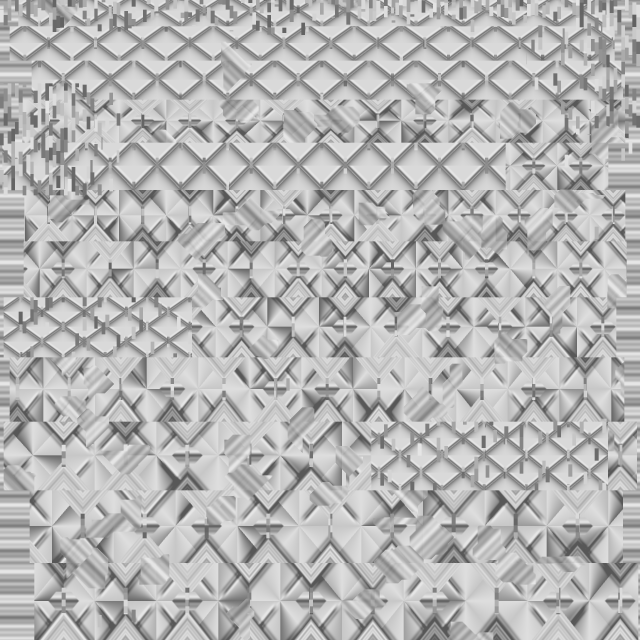
Give the GLSL for this pattern, as a three.js fragment shader.

```glsl
// Grey bevelled facets: rows that shrink upward hold pinwheel fans or diamond
// lattices. Cells come from a quadratic row formula; hashes vary every facet,
// and cellular patches, streaks and vertical shreds add the broken wear.
varying vec2 vUv;

const float TAU = 6.2831853;
const float ROW_RISE = 0.1237;    // height of the lowest row
const float ROW_SHRINK = 0.00332; // loss of height per row
const float FACE = 0.85;

float hash(vec2 p) {
  vec3 q = fract(vec3(p.xyx) * vec3(0.1031, 0.1030, 0.0973) + 0.137);
  q += dot(q, q.yzx + 33.33);
  return fract((q.x + q.y) * q.z);
}

// Inverse of y = rise * i - shrink * i * i
float rowAt(float y) {
  float root = sqrt(ROW_RISE * ROW_RISE - 4.0 * ROW_SHRINK * y);
  return (ROW_RISE - root) / (2.0 * ROW_SHRINK);
}

float bump(float x) { return exp(-x * x); }

// Dark groove with a bright lip and a second, fainter groove
float bevel(float d, float width) {
  float t = d / width;
  return 0.13 * bump(t - 1.5) - 0.42 * bump(t) - 0.22 * bump(t + 2.1);
}

float streaks(float x) {
  return 0.71 + 0.10 * sin(x) + 0.08 * sin(x * 2.3 + 1.0) + 0.07 * sin(x * 5.1);
}

float dash(vec2 q) { return step(q.x, 0.032) * step(q.y, 0.17); }

// Random value of the nearest cell, with diagonal cell borders
float cellular(vec2 p) {
  float nearest = 9.0, value = 0.0;
  for (int j = -1; j <= 1; j++)
    for (int i = -1; i <= 1; i++) {
      vec2 cell = floor(p) + vec2(float(i), float(j));
      vec2 d = abs(cell + vec2(hash(cell), hash(cell + 41.7)) - p);
      if (d.x + d.y < nearest) {
        nearest = d.x + d.y;
        value = hash(cell + 17.3);
      }
    }
  return value;
}

// Eight conic wedges, cut by corner ridges and side bars
float fan(vec2 p, vec2 id, float chip) {
  float turn = atan(p.y, p.x) / TAU * 8.0;
  float h = hash(id * 9.0 + floor(turn) * 1.7);
  float f = fract(turn);
  f = mix(f, 1.0 - f, step(0.5, fract(h * 13.0)));
  float tone = FACE + 0.02 - (0.09 + 0.40 * smoothstep(0.58, 1.0, h)) * f;
  vec2 a = abs(p), side = step(0.0, p);

  // Diagonal ridges radiate from the centre in some quadrants
  float quad = hash(id * 5.0 + side * 2.3 + 8.0);
  float ray = smoothstep(0.06, 0.2, length(p)) * step(0.5, quad);
  tone += ray * bevel((a.x - a.y) * 0.707, 0.022);

  // Corners shared with the neighbouring cell
  vec2 key = vec2(id.x + side.x, id.y + 0.5 * side.y) * 4.0;
  float c = hash(key + 2.0);
  float e = (a.x + a.y - mix(0.54, 0.76, c)) * 0.707;
  float corner = mix(FACE, streaks(e * 30.0 + c * TAU), 0.35 + 0.65 * c);
  corner -= 0.25 * step(0.8, c);
  tone = mix(tone, corner, step(0.0, e));
  tone += bevel(e, 0.026) * step(0.2, c);

  // Pointed bars join neighbouring fans
  float edge = hash(vec2(id.x + side.x, id.y) * 7.0 + 3.0);
  float bar = smoothstep(0.0, 0.03, a.x - a.y - 0.24) * step(0.35, edge);
  tone = mix(tone, FACE - 0.06 + bevel(p.y, 0.032), bar * step(a.y, 0.12));
  return mix(tone, chip, dash(vec2(0.5 - a.x, a.y)));
}

// Staggered diamonds: shadow under the upper edges, groove on the lower
float lattice(vec2 p, float chip) {
  vec2 a = abs(p);
  float marks = max(dash(vec2(0.5 - a.x, a.y)), dash(vec2(a.x, 0.5 - a.y)));
  vec2 q = a.x + a.y > 0.5 ? p - 0.5 * sign(p) : p;
  float s = 0.5 - abs(q.x) - abs(q.y);
  float shadow = -0.42 * exp(-s * 9.0);
  float tone = FACE + mix(bevel(s - 0.055, 0.036), shadow, step(0.0, q.y));
  return mix(tone, chip, marks * 0.8);
}

// Short vertical slivers, offset from column to column
float shred(vec2 uv, float tone, float density) {
  float column = floor(uv.x * 170.0);
  vec2 cell = vec2(column, floor(uv.y * 52.0 + 5.0 * hash(vec2(column, 2.0))));
  float sliver = 0.38 + 0.52 * hash(cell + 60.0);
  return mix(tone, sliver, step(hash(cell), density));
}

float relief(vec2 uv) {
  float r = rowAt(uv.y), row = floor(r);
  float middle = step(3.5, row) * step(row, 4.5);
  float columns = row < 2.5 ? 10.35 : (row < 4.5 ? 12.4 : 13.6);
  float phase = mix(0.53 + 0.31 * mod(row, 2.0), 0.18, middle);
  float x = uv.x * columns - phase + 0.5;
  vec2 id = vec2(floor(x), row), p = vec2(fract(x), fract(r)) - 0.5;
  float chip = 0.38 + 0.5 * hash(floor(uv * 95.0));

  // Small lattice patches sit among the fans; large ones fill the top
  bool small = (row == 4.0 && uv.x < 0.3) || (row == 2.0 && abs(uv.x - 0.765) < 0.185);
  bool large = row > 8.5 || (row == 7.0 && uv.x < 0.79);
  vec2 fine = fract(vec2(uv.x * 15.2, r * 2.0)) - 0.5;
  float tone = small ? lattice(fine, chip) : (large ? lattice(p, chip) : fan(p, id, chip));

  // Displaced facets with diagonal streaks
  float patchId = cellular(uv * 23.0);
  float lean = mix(-1.0, 1.0, step(0.94, patchId));
  float facet = streaks((uv.x + lean * uv.y) * 75.0 + patchId * 90.0);
  if (!small) tone = mix(tone, facet, 0.85 * step(large ? 0.96 : 0.88, patchId));

  // Streaked margins and shredded zones
  float margin = 0.5 - abs(uv.x - 0.5);
  float reach = 0.055 * hash(vec2(row * 3.0, step(0.5, uv.x)));
  tone = mix(tone, streaks(uv.y * 130.0), step(margin, reach));
  float right = smoothstep(0.80, 1.0, uv.x) * smoothstep(0.74, 0.86, uv.y);
  float left = (1.0 - smoothstep(0.06, 0.23, uv.x)) * step(0.695, uv.y) * step(uv.y, 0.87);
  float top = smoothstep(0.94, 1.0, uv.y);
  float density = 0.5 * max(max(right, left), top) + (small ? 0.12 : 0.0);
  return clamp(shred(uv, tone, density), 0.34, 0.90);
}

void main() {
  // Average nine nearby points to smooth the edges
  float tone = 0.0;
  for (int j = -1; j <= 1; j++)
    for (int i = -1; i <= 1; i++)
      tone += relief(clamp(vUv + vec2(float(i), float(j)) * 0.00065, 0.0, 1.0));
  gl_FragColor = vec4(vec3(tone / 9.0), 1.0);
}
```
